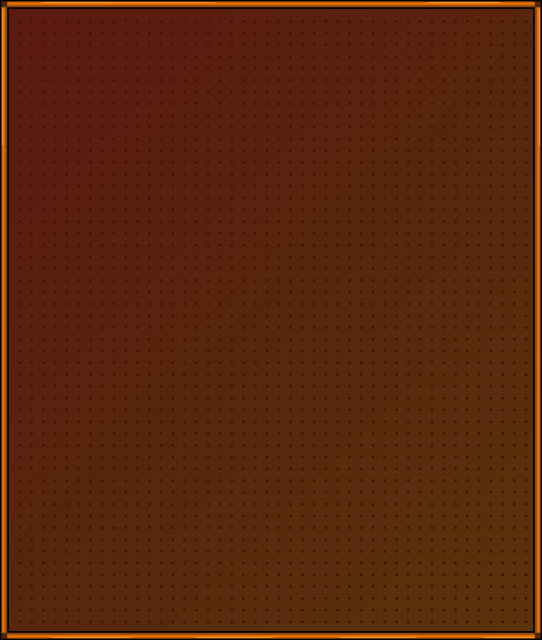
This background is drawn by a Shadertoy shader. Its source:

```glsl
// Dark russet panel with a fine dot grid inside a bevelled orange frame.

// Lengths are fractions of the canvas height.
const float OUTLINE = 0.0022;       // outer black rim
const float FRAME_END = 0.0114;     // inner side of the orange bar
const float PANEL_START = 0.0138;   // inner side of the black groove
const float RIDGE = 0.0056;         // depth of the brightest bar line
const float RIDGE_WIDTH = 0.0028;
const float GLINT_DEPTH = 0.0040;
const float GLINT_HALF = 0.0010;
const float SIDE_GLINT_END = 0.227; // reach of the side glints from the top
const float DOT_STEP = 0.01840;
const float DOT_RADIUS = 0.0024;
const vec2 FIRST_DOT = vec2(0.0309, 0.0333); // from the top left

const vec3 PANEL_RED = vec3(0.360, 0.100, 0.065);
const vec3 PANEL_MID = vec3(0.342, 0.148, 0.055);
const vec3 PANEL_OLIVE = vec3(0.352, 0.202, 0.045);
const vec3 DOT_COLOR = vec3(0.285, 0.085, 0.010);
const vec3 BAR_SHADE = vec3(0.540, 0.260, 0.008);
const vec3 BAR_LIGHT = vec3(0.900, 0.460, 0.025);
const vec3 GLINT_COLOR = vec3(1.000, 0.620, 0.220);
const vec3 CORNER_COLOR = vec3(0.340, 0.140, 0.010);

// Antialiased coverage: 1 where the signed distance is negative.
float cover(float dist, float pixel) {
    return 1.0 - smoothstep(-0.5 * pixel, 0.5 * pixel, dist);
}

float band(float x, float start, float end, float pixel) {
    return cover(start - x, pixel) * cover(x - end, pixel);
}

// Diagonal three-colour gradient; q is measured from the top left.
vec3 panelColor(vec2 q, vec2 size) {
    float t = (q.x + q.y) / (size.x + size.y);
    vec3 color = mix(PANEL_RED, PANEL_MID, clamp(2.0 * t, 0.0, 1.0));
    return mix(color, PANEL_OLIVE, clamp(2.0 * t - 1.0, 0.0, 1.0));
}

// Regular dots, starting at the first row and column.
float dotGrid(vec2 q, float pixel) {
    vec2 cell = (q - FIRST_DOT) / DOT_STEP;
    vec2 index = max(floor(cell + 0.5), 0.0);
    return cover(length(cell - index) * DOT_STEP - DOT_RADIUS, pixel);
}

// Bright streaks along the four bars.
float glints(vec2 q, vec2 size, vec2 edge, float pixel) {
    float soft = 0.012;
    float side = band(q.y, PANEL_START, SIDE_GLINT_END, pixel);
    float fromCentre = abs(q.x - 0.5 * size.x);
    float top = band(fromCentre, 0.247, 0.358, soft);
    top = max(top, 0.7 * band(0.5 * size.x - q.x, 0.086, 0.260, soft));
    float phase = fract((q.x - 0.143) / 0.224 + 0.5) - 0.5;
    float bottom = cover(abs(phase) * 0.224 - 0.060, soft);
    float along = q.y < 0.5 * size.y ? top : bottom;
    float depth = min(edge.x, edge.y);
    float line = cover(abs(depth - GLINT_DEPTH) - GLINT_HALF, pixel);
    return line * (edge.x < edge.y ? side : along);
}

void mainImage(out vec4 fragColor, in vec2 fragCoord) {
    float pixel = 1.0 / iResolution.y;
    vec2 size = iResolution.xy * pixel;
    vec2 q = vec2(fragCoord.x, iResolution.y - fragCoord.y) * pixel;
    vec2 edge = min(q, size - q);
    float depth = min(edge.x, edge.y);

    // Panel and dots
    vec3 color = panelColor(q, size);
    color = mix(color, DOT_COLOR, dotGrid(q, pixel));

    // Black rim and groove, then the bevelled bar between them
    color = mix(color, vec3(0.0), cover(depth - PANEL_START, pixel));
    float ridge = exp(-pow((depth - RIDGE) / RIDGE_WIDTH, 2.0));
    vec3 bar = mix(BAR_SHADE, BAR_LIGHT, ridge);
    bar = mix(bar, GLINT_COLOR, 0.75 * glints(q, size, edge, pixel));

    // Dark corner caps
    float corner = cover(max(edge.x, edge.y) - FRAME_END, pixel);
    bar = mix(bar, CORNER_COLOR, corner);
    color = mix(color, bar, band(depth, OUTLINE, FRAME_END, pixel));

    fragColor = vec4(color, 1.0);
}
```
